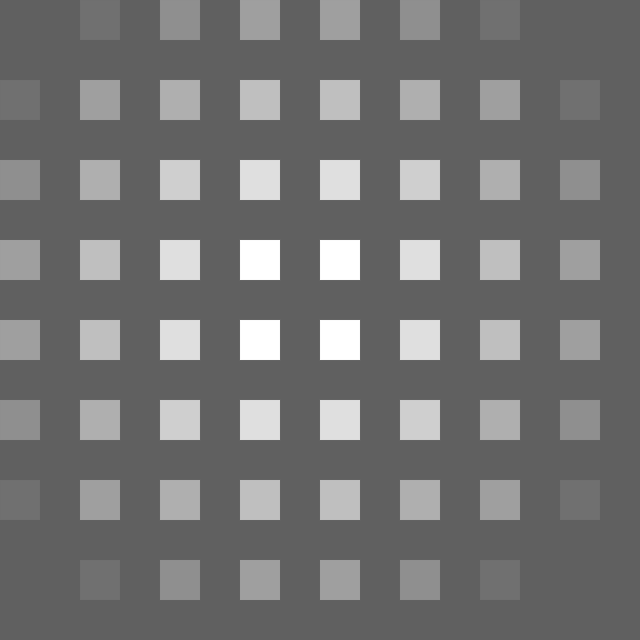
This pattern is drawn by a three.js fragment shader. Its source:

```glsl
// Draws an eight by eight grid of grey squares that brighten in steps toward the centre.
#define CELLS 8.0
#define HALF_SIDE 0.25
#define EDGE_WIDTH 0.001953125
#define TONE_STEPS 16.0
#define BACKGROUND_TONE 6.0
#define RING_TONE 15.0

varying vec2 vUv;

// Signed distance to an axis-aligned square, in cell units.
float squareDistance(vec2 p, float halfSide) {
  vec2 d = abs(p) - halfSide;
  return max(d.x, d.y);
}

// Stepped brightness that falls with squared distance from the grid centre.
float squareTone(vec2 offset) {
  float ring = 0.5 * (dot(offset, offset) - 0.5);
  float coreBoost = 1.0 - step(0.5, ring);
  float outerBoost = step(5.5, ring);
  float tone = RING_TONE - ring + coreBoost + outerBoost;
  return max(tone, BACKGROUND_TONE) / TONE_STEPS;
}

void main() {
  // Shift the cells so that each square sits in the middle of its cell.
  vec2 grid = vUv * CELLS + vec2(HALF_SIDE, -HALF_SIDE);
  vec2 cell = floor(grid);
  vec2 local = fract(grid) - 0.5;

  // Soft-edged square mask.
  float soft = 0.5 * EDGE_WIDTH * CELLS;
  float mask = 1.0 - smoothstep(-soft, soft, squareDistance(local, HALF_SIDE));

  // Blend the square over the flat background.
  float tone = squareTone(cell - 0.5 * (CELLS - 1.0));
  float grey = mix(BACKGROUND_TONE / TONE_STEPS, tone, mask);
  gl_FragColor = vec4(vec3(grey), 1.0);
}
```
